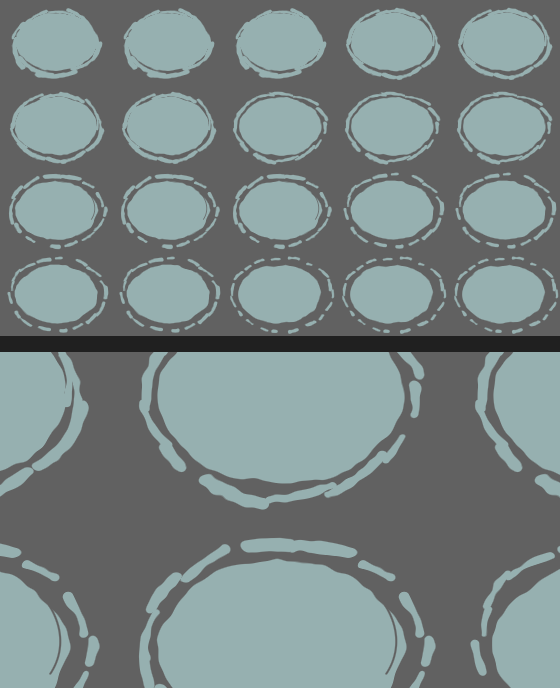
Top: the whole. Bottom: its middle third, enlarged.
Write a Shadertoy shader that draws this pattern.

```glsl
// Sheet of 5 x 4 pale ovals, each ringed by brush dashes that spread and break up pose by pose.

const float PI = 3.14159265;
const vec2 GRID = vec2(5.0, 4.0);
const vec3 GROUND = vec3(0.38);
const vec3 PAINT = vec3(0.59, 0.69, 0.69);
const vec2 OVAL = vec2(0.487, 0.343);   // radii in cell heights
const int MAX_DASHES = 19;

float hash(vec2 v) {
    return fract(sin(dot(v, vec2(12.9898, 78.233))) * 43758.5453);
}

float noise(vec2 v) {
    vec2 i = floor(v), f = fract(v);
    f = f * f * (3.0 - 2.0 * f);
    return mix(mix(hash(i), hash(i + vec2(1, 0)), f.x),
               mix(hash(i + vec2(0, 1)), hash(i + vec2(1, 1)), f.x), f.y);
}

// Approximate signed distance to an ellipse
float ellipseDistance(vec2 p, vec2 radii) {
    float k = max(length(p / radii), 1e-3);
    return k * (k - 1.0) / max(length(p / (radii * radii)), 1e-3);
}

// Rounded stroke that follows an ellipse, tilted by a slope
float dashDistance(vec2 p, vec2 radii, float angle, float halfLength,
                   float halfWidth, float offset, float slope) {
    float t = atan(p.y / radii.y, p.x / radii.x);
    float turn = mod(t - angle + PI, 2.0 * PI) - PI;
    float along = turn * length(radii * vec2(sin(t), cos(t)));
    float across = ellipseDistance(p, radii) - offset
                 - slope * clamp(along, -halfLength, halfLength);
    return length(vec2(max(abs(along) - halfLength, 0.0), across)) - halfWidth;
}

// Broken ring of dashes: more, shorter and thinner in later poses
float ringDistance(vec2 p, float pose) {
    float progress = pose / 5.0;
    float count = 9.0 + 2.0 * pose;
    vec2 radii = vec2(0.504, 0.378) + pose * vec2(0.018, 0.012);
    vec2 center = vec2(0.006 * pose, mix(-0.017, -0.003, progress));
    float slot = 2.0 * PI / count;
    float d = 1.0;
    for (int i = 0; i < MAX_DASHES; i++) {
        float id = float(i);
        if (id >= count) break;
        vec2 seed = vec2(id + 1.7, pose * 3.1 + 2.3);
        float angle = slot * (id + 0.45 * (hash(seed) - 0.5));
        float span = 0.22 * slot * mix(0.68, 0.42, progress);
        float halfWidth = mix(0.024, 0.016, progress) * mix(0.65, 1.25, hash(seed + 7.3));
        float halfLength = max(span * mix(0.6, 1.4, hash(seed + 3.9)) * 2.0 - halfWidth, 0.012);
        float offset = 0.03 * (hash(seed + 11.2) - 0.5);
        float slope = 0.36 * (hash(seed + 17.6) - 0.5);
        d = min(d, dashDistance(p - center, radii, angle, halfLength,
                                halfWidth, offset, slope));
    }
    return d + 0.015 * (noise(p * 24.0 + pose * 13.7) - 0.5);
}

// Filled oval with a rough, hand-cut edge
float ovalDistance(vec2 p, float pose) {
    vec2 shift = 0.012 * (vec2(hash(vec2(pose, 4.0)), hash(vec2(pose, 9.0))) - 0.5);
    float broad = noise(p * 8.0 + pose * 5.3) - 0.5;
    float fine = noise(p * 21.0 + pose * 9.1) - 0.5;
    return ellipseDistance(p - shift, OVAL) + 0.026 * broad + 0.014 * fine;
}

float coverage(float d, float pixel) {
    return clamp(0.5 - d / pixel, 0.0, 1.0);
}

void mainImage(out vec4 fragColor, in vec2 fragCoord) {
    vec2 grid = fragCoord / iResolution.xy * GRID;
    vec2 cell = floor(grid);
    float cellHeight = iResolution.y / GRID.y;
    vec2 p = (fract(grid) - 0.5) * iResolution.xy / GRID / cellHeight;
    float pixel = 1.2 / cellHeight;

    // Six poses, each held for three or four frames, read from the top left
    float frame = (GRID.y - 1.0 - cell.y) * GRID.x + cell.x;
    float pose = floor(frame * 0.3 + 0.15);

    float paint = coverage(min(ovalDistance(p, pose), ringDistance(p, pose)), pixel);

    // Thin crack inside the right edge in the middle of the sequence
    float crack = dashDistance(p, OVAL * 0.95, 0.08, 0.15, 0.004, 0.0, 0.08);
    float cracked = 1.0 - min(abs(pose - 3.0), 1.0);
    paint *= 1.0 - cracked * coverage(crack, pixel);

    fragColor = vec4(mix(GROUND, PAINT, paint), 1.0);
}
```
